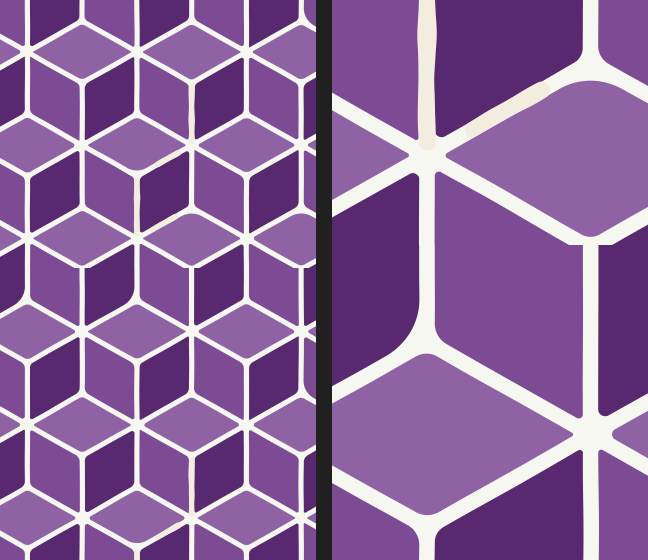
Left: the whole. Right: its middle third, enlarged.
Give the GLSL for this pattern, as a Shadertoy shader.

```glsl
// Tumbling-block tiling: purple rhombi in three shades, split by off-white grout.
// Each shade is one rotation of a triangular lattice, drawn as a rounded rhombus;
// worn corners, cream strokes and a seam recur every four rows.

const float ROW = 0.8660254;    // row spacing, in cell widths
const float APEX = 0.2886751;   // half the short diagonal of a rhombus

float hash(vec2 p) {
    return fract(sin(dot(p, vec2(127.1, 311.7))) * 43758.5);
}

float gradientDot(vec2 cell, vec2 offset) {
    float a = 6.2832 * hash(cell);
    return dot(vec2(cos(a), sin(a)), offset);
}

float gradientNoise(vec2 p) {
    vec2 i = floor(p), f = fract(p);
    vec2 u = f * f * f * (f * (f * 6.0 - 15.0) + 10.0);
    vec2 e = vec2(1, 0);
    return mix(mix(gradientDot(i, f), gradientDot(i + e, f - e), u.x),
               mix(gradientDot(i + e.yx, f - e.yx), gradientDot(i + 1.0, f - 1.0), u.x), u.y);
}

// Vertical offset folded into the four-row repeat
float wrapRows(float y) {
    return mod(y + 2.0 * ROW, 4.0 * ROW) - 2.0 * ROW;
}

float segmentDistance(vec2 p, vec2 end) {
    return length(p - end * clamp(dot(p, end) / dot(end, end), 0.0, 1.0));
}

// 60-degree rhombus, long axis on x, with separate blunt and sharp corner radii
float rhombusDistance(vec2 p, float inradius, float blunt, float sharp) {
    p = abs(p);
    vec2 b = p - vec2(0.0, (inradius - blunt) / ROW);
    if (b.y > 0.0 && b.x < b.y * 0.57735) return length(b) - blunt;
    vec2 s = p - vec2(2.0 * (inradius - sharp), 0.0);
    if (s.x > 0.0 && s.y < s.x * 1.73205) return length(s) - sharp;
    return dot(p, vec2(0.5, ROW)) - inradius;
}

// Radius of a blunt corner: small as a rule, large where the tile is worn
float cornerRadius(vec2 corner, int face) {
    // x, height in apex steps, face, radius
    vec4 worn[6] = vec4[6](
        vec4(0.0, 8.0, 1.0, 0.21), vec4(1.0, 8.0, 1.0, 0.20),
        vec4(1.0, 4.0, 0.0, 0.18), vec4(1.5, 5.0, 0.0, 0.19),
        vec4(2.5, 5.0, 0.0, 0.19), vec4(2.5, 11.0, 2.0, 0.19));
    float radius = 0.05 + 0.025 * hash(round(corner / vec2(0.5, APEX)) + float(face));
    for (int i = 0; i < 6; i++) {
        vec2 gap = corner - worn[i].xy * vec2(1.0, APEX);
        gap.y = wrapRows(gap.y);
        if (int(worn[i].z) == face && length(gap) < 0.1) radius = worn[i].w;
    }
    return radius;
}

void mainImage(out vec4 fragColor, in vec2 fragCoord) {
    vec2 uv = fragCoord / iResolution.xy;
    float pixel = 2.886 / iResolution.x;

    // Lattice coordinates, one unit per cell width, y running down
    vec2 p = vec2(uv.x * 2.886 - 0.2505, ((1.0 - uv.y) * 6.009 - 0.558) * ROW);

    // Seam: a thin strip that repeats the row just below it
    if (p.y > 2.0105 && p.y < 2.105) p.y = 2.105;

    // Slight unevenness of the edges
    vec2 g = p + 0.004 * vec2(gradientNoise(p * 3.0), gradientNoise(p * 3.0 + 17.0));

    vec3 shades[3] = vec3[3](vec3(0.56, 0.39, 0.64), vec3(0.35, 0.16, 0.44), vec3(0.49, 0.29, 0.58));
    vec3 color = vec3(0.97, 0.97, 0.95);

    // Faces: top, right, left
    for (int face = 0; face < 3; face++) {
        float angle = face == 0 ? 0.0 : 1.0471976 * float(3 - face);
        vec2 axis = vec2(cos(angle), sin(angle));
        vec2 side = vec2(-axis.y, axis.x);
        vec2 q = vec2(dot(g, axis), dot(g, side));
        float row = round(q.y / ROW);
        vec2 local = vec2(fract(q.x - 0.5 * mod(row, 2.0)) - 0.5, q.y - row * ROW);

        vec2 toCorner = vec2(0.0, local.y < 0.0 ? -APEX : APEX) - local;
        vec2 corner = g + axis * toCorner.x + side * toCorner.y;
        float sharp = 0.005 + 0.018 * hash(vec2(floor(q.x - 0.5 * mod(row, 2.0)), row));
        float d = rhombusDistance(local, 0.25 - 0.0235, cornerRadius(corner, face), sharp);
        color = mix(color, shades[face], clamp(0.5 - d / pixel, 0.0, 1.0));
    }

    // Cream strokes over the grout: one upright and one slanted at each of two nodes
    for (int k = 0; k < 2; k++) {
        float n = float(k);
        vec2 fromNode = p - vec2(1.5 - 0.5 * n, ROW * (1.0 + n));
        fromNode.y = wrapRows(fromNode.y);
        vec2 slant = mix(vec2(-0.31, 0.179), vec2(0.35, -0.202), n);
        float d = min(segmentDistance(fromNode + vec2(0.0, 0.04), vec2(0.0, -0.5)),
                      segmentDistance(fromNode - slant * 0.4, slant * 0.6));
        d -= 0.026 + 0.008 * gradientNoise(p * 7.0);
        color = mix(color, vec3(0.95, 0.93, 0.87), clamp(0.5 - d / pixel, 0.0, 1.0));
    }

    fragColor = vec4(color, 1.0);
}
```
